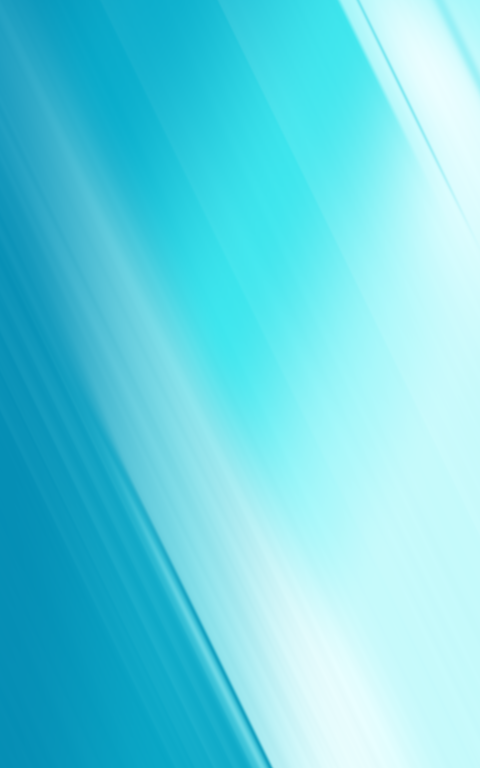
Give the GLSL for this background, as a Shadertoy shader.

```glsl
const vec3 DEEP  = vec3(0.02, 0.56, 0.71);
const vec3 TEAL  = vec3(0.04, 0.68, 0.80);
const vec3 CYAN  = vec3(0.24, 0.90, 0.93);
const vec3 PALE  = vec3(0.64, 0.97, 0.98);
const vec3 ICE   = vec3(0.77, 0.98, 0.985);
const vec3 WHITE = vec3(0.93, 0.995, 1.0);
const float SLANT = 0.49;

vec2 hashGradient(vec2 cell) {
    vec2 h = vec2(dot(cell, vec2(127.1, 311.7)), dot(cell, vec2(269.5, 183.3)));
    return 2.0 * fract(sin(h) * 43758.5) - 1.0;
}

float gradientNoise(vec2 p) {
    vec2 i = floor(p), f = fract(p);
    vec2 w = f * f * f * (f * (f * 6.0 - 15.0) + 10.0);
    float a = dot(hashGradient(i), f);
    float b = dot(hashGradient(i + vec2(1, 0)), f - vec2(1, 0));
    float c = dot(hashGradient(i + vec2(0, 1)), f - vec2(0, 1));
    float d = dot(hashGradient(i + vec2(1, 1)), f - vec2(1, 1));
    return mix(mix(a, b, w.x), mix(c, d, w.x), w.y);
}

float bell(float x, float center, float width) {
    float d = (x - center) / width;
    return exp(-d * d);
}

// Soft step with a crisp front and a long fading tail
float beam(float x, float start, float tail) {
    return smoothstep(start - 0.002, start + 0.003, x) * exp(-max(x - start, 0.0) / tail);
}

vec3 backdrop(float u) {
    vec3 c = mix(DEEP, TEAL, smoothstep(-0.05, 0.20, u));
    c = mix(c, CYAN, smoothstep(0.17, 0.44, u));
    c = mix(c, PALE, smoothstep(0.42, 0.64, u));
    return mix(c, ICE, smoothstep(0.60, 0.74, u));
}

vec3 mist(float t) {
    vec3 c = mix(vec3(0.10, 0.61, 0.75), vec3(0.50, 0.87, 0.91), smoothstep(-0.12, 0.52, t));
    return mix(c, vec3(0.90, 0.99, 0.99), smoothstep(0.36, 0.94, t));
}

// Shaded lower corner with evenly spaced slanted bands
vec3 corner(float x, float s, float depth) {
    vec3 c = mix(DEEP, vec3(0.04, 0.66, 0.78), smoothstep(0.0, 0.24, x));
    float light = 0.0;
    for (int i = 0; i < 5; i++) {
        float start = -0.262 + 0.025 * float(i);
        light += beam(s, start, 0.025) * (0.07 + 0.018 * float(i));
    }
    c = mix(c, vec3(0.45, 0.87, 0.92), light * smoothstep(0.15, 0.6, depth));
    float rim = smoothstep(-0.170, -0.150, s) * smoothstep(0.5, 0.95, depth);
    return mix(c, vec3(0.45, 0.88, 0.92), 0.45 * rim);
}

void mainImage(out vec4 fragColor, in vec2 fragCoord) {
    vec2 p = fragCoord / iResolution.y;
    p.x *= 0.625 * iResolution.y / iResolution.x;
    float depth = 1.0 - p.y;
    float s = p.x - SLANT * depth;

    vec3 color = backdrop(0.92 * p.x + 0.38 * depth);

    // Faint folds across the cyan field
    color = mix(color, WHITE, 0.10 * beam(s, 0.283, 0.07));
    color = mix(color, WHITE, 0.05 * beam(s, 0.130, 0.05));

    // Milky diagonal band
    float bandEdge = 1.0 - smoothstep(-0.03, 0.085, s);
    color = mix(color, mist(depth + 2.7 * min(s, 0.0)), bandEdge);

    // Shaded corner, its edge sharpening downwards
    float soft = mix(0.06, 0.005, smoothstep(0.2, 0.65, depth));
    float shade = 1.0 - smoothstep(-0.137 - soft, -0.137 + soft, s);
    color = mix(color, corner(p.x, s, depth), shade);

    // Dark seam and its bright companion
    float seam = smoothstep(0.52, 0.85, depth);
    color = mix(color, vec3(0.60, 0.93, 0.96), 0.5 * seam * bell(s, -0.148, 0.005));
    color = mix(color, vec3(0.03, 0.60, 0.73), 0.85 * seam * bell(s, -0.138, 0.0032));

    // Glowing beams in the upper corner
    float fade = 1.0 - smoothstep(0.08, 0.36, depth);
    float sheet = smoothstep(0.437, 0.446, s);
    color = mix(color, PALE, 0.75 * sheet * fade);
    vec2 glowOffset = vec2(s - 0.515, depth - 0.10) / vec2(0.07, 0.17);
    color = mix(color, WHITE, 0.95 * sheet * exp(-dot(glowOffset, glowOffset)));
    vec2 haze = (p - vec2(0.60, 0.74)) / vec2(0.08, 0.16);
    color = mix(color, WHITE, 0.65 * exp(-dot(haze, haze)));
    color = mix(color, vec3(0.35, 0.87, 0.92), 0.65 * fade * bell(s, 0.466, 0.0025));
    color = mix(color, vec3(0.50, 0.92, 0.95), 0.65 * fade * bell(s, 0.572, 0.008));

    // Pool of light at the foot of the band
    vec2 pool = vec2(s - 0.005, depth - 0.91) / vec2(0.065, 0.15);
    color = mix(color, WHITE, 0.6 * exp(-dot(pool, pool)));

    // Fine brushed streaks
    float grain = gradientNoise(vec2(s * 75.0, depth * 1.5))
                + 0.5 * gradientNoise(vec2(s * 150.0 + 9.0, depth * 2.0));
    float strength = mix(0.012, 0.05, bell(s, -0.10, 0.12));
    color += grain * strength * vec3(1.0, 0.6, 0.5);

    fragColor = vec4(clamp(color, 0.0, 1.0), 1.0);
}
```
